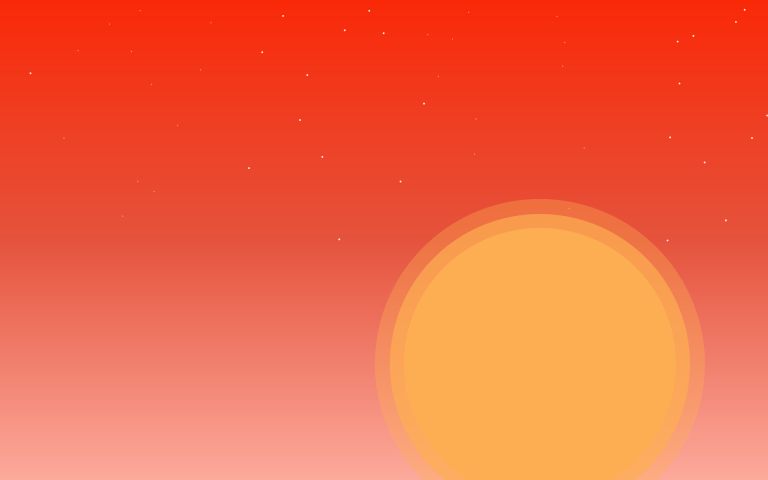
Reproduce this background procedurally as a Shadertoy shader.

```glsl
const vec3 SKY_TOP = vec3(0.978, 0.160, 0.030);
const vec3 SKY_MIDDLE = vec3(0.898, 0.325, 0.235);
const vec3 SKY_BOTTOM = vec3(0.990, 0.665, 0.610);
const vec3 SUN_COLOR = vec3(0.994, 0.684, 0.322);
const vec3 STAR_COLOR = vec3(1.0, 0.96, 0.92);
const int STAR_COUNT = 48;

vec2 hash2(float n) {
    return fract(sin(vec2(n * 127.1, n * 269.5) + 3.7) * 43758.55);
}

// Antialiased coverage of a disc; pixel is the size of one pixel in canvas units
float disc(vec2 p, vec2 center, float radius, float pixel) {
    return clamp(0.5 - (length(p - center) - radius) / pixel, 0.0, 1.0);
}

// Three-stop vertical gradient
vec3 skyGradient(float height) {
    vec3 lower = mix(SKY_BOTTOM, SKY_MIDDLE, clamp(height * 2.0, 0.0, 1.0));
    return mix(lower, SKY_TOP, clamp(height * 2.0 - 1.0, 0.0, 1.0));
}

// Even scatter with jitter, denser toward the top; bright and faint alternate
float starField(vec2 p, float aspect, float pixel) {
    float light = 0.0;
    for (int i = 0; i < STAR_COUNT; i++) {
        float n = float(i) + 1.0;
        vec2 spread = fract(n * vec2(0.7549, 0.5698) + 0.12 * hash2(n));
        float depth = 0.02 + 0.53 * pow(spread.y, 1.6);
        vec2 center = vec2(spread.x * aspect, 1.0 - depth);
        bool bright = i % 2 == 0;
        float radius = bright ? 0.0019 : 0.0013;
        float strength = bright ? 0.9 : 0.4;
        light = max(light, strength * disc(p, center, radius, pixel));
    }
    return light;
}

// Solid core inside two translucent halos
vec3 addSun(vec3 color, vec2 p, vec2 center, float pixel) {
    color = mix(color, SUN_COLOR, 0.35 * disc(p, center, 0.3438, pixel));
    color = mix(color, SUN_COLOR, 0.68 * disc(p, center, 0.3125, pixel));
    return mix(color, SUN_COLOR, disc(p, center, 0.2833, pixel));
}

void mainImage(out vec4 fragColor, in vec2 fragCoord) {
    vec2 p = fragCoord / iResolution.y;
    float aspect = iResolution.x / iResolution.y;
    float pixel = 1.0 / iResolution.y;

    vec3 color = skyGradient(p.y);
    color = mix(color, STAR_COLOR, starField(p, aspect, pixel));
    color = addSun(color, p, vec2(0.703 * aspect, 0.2417), pixel);
    fragColor = vec4(color, 1.0);
}
```
